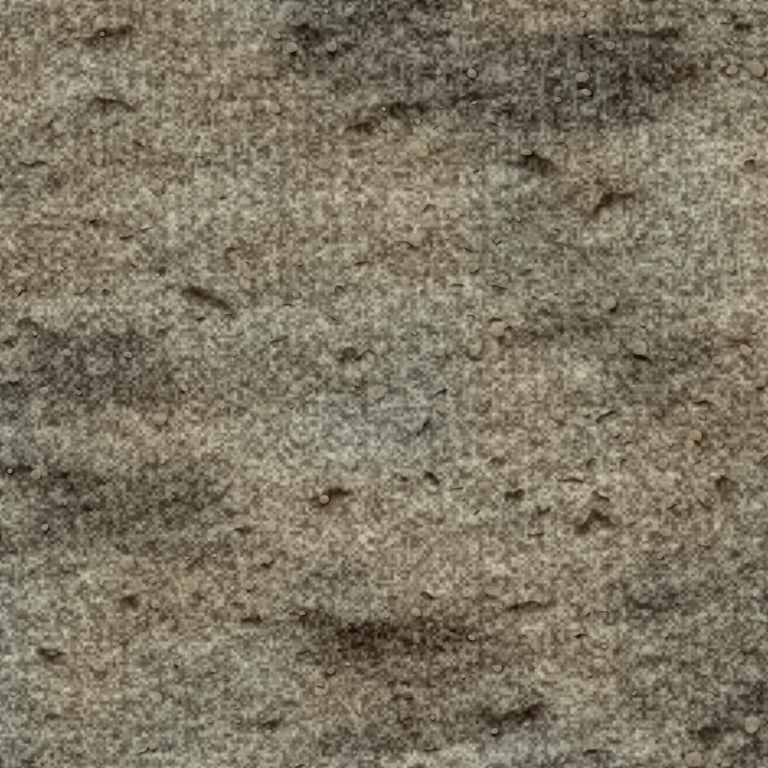
Give the GLSL for this texture, as a three.js fragment shader.

```glsl
// Weathered earthen plaster: sandy grain, ragged pits, pebbles and dark stains.
varying vec2 vUv;

float hash(vec2 p) {
  return fract(sin(dot(p, vec2(127.1, 311.7))) * 43758.5453);
}

vec2 hash2(vec2 p) {
  return vec2(hash(p + 3.7), hash(p + 41.3));
}

float noise(vec2 p) {
  vec2 cell = floor(p);
  vec2 f = fract(p);
  f = f * f * (3.0 - 2.0 * f);
  float low = mix(hash(cell), hash(cell + vec2(1.0, 0.0)), f.x);
  float high = mix(hash(cell + vec2(0.0, 1.0)), hash(cell + 1.0), f.x);
  return mix(low, high, f.y);
}

float fbm(vec2 p) {
  float sum = 0.0;
  float amplitude = 0.5;
  for (int i = 0; i < 5; i++) {
    sum += amplitude * noise(p);
    p = p * 2.03 + 17.3;
    amplitude *= 0.5;
  }
  return sum;
}

vec2 warp(vec2 p, float frequency) {
  return vec2(noise(p * frequency), noise(p * frequency + 57.0)) - 0.5;
}

// Flat hollows, darkest beneath their upper ledge.
float pits(vec2 p, vec2 grid, float density) {
  vec2 q = p * grid;
  float shade = 0.0;
  for (int y = -1; y <= 1; y++) {
    for (int x = -1; x <= 1; x++) {
      vec2 id = floor(q) + vec2(x, y);
      float present = step(hash(id + 9.1), density);
      float size = hash(id + 23.0);
      vec2 offset = q - id - 0.15 - 0.7 * hash2(id);
      offset.y -= (hash(id + 71.0) * 0.9 - 0.3) * offset.x;
      offset /= vec2(0.13 + 0.24 * size * size, 0.09 + 0.12 * size);
      float hollow = 1.0 - smoothstep(0.5, 1.1, length(offset));
      float ledge = mix(0.3, 1.0, smoothstep(-0.6, 0.5, offset.y));
      shade = max(shade, present * hollow * ledge);
    }
  }
  return shade;
}

// x: coverage, y: light from above, z: shadow below.
vec3 pebbles(vec2 p, float grid, float density) {
  vec2 q = p * grid;
  vec3 result = vec3(0.0);
  for (int y = -1; y <= 1; y++) {
    for (int x = -1; x <= 1; x++) {
      vec2 id = floor(q) + vec2(x, y);
      float present = step(hash(id + 5.3), density);
      float size = hash(id + 31.0);
      float radius = 0.09 + 0.22 * size * size * size;
      vec2 offset = (q - id - 0.2 - 0.6 * hash2(id)) / radius;
      float angle = hash(id + 83.0) * 1.6 - 0.8;
      float c = cos(angle);
      float s = sin(angle);
      vec2 turned = mat2(c, -s, s, c) * offset;
      turned.y *= 1.1 + 0.5 * hash(id + 67.0);
      float stone = present * (1.0 - smoothstep(0.75, 1.15, length(turned)));
      float shadow = present * (1.0 - smoothstep(0.7, 1.4, length(offset + vec2(-0.2, 0.5))));
      if (stone > result.x) result.xy = vec2(stone, offset.y);
      result.z = max(result.z, shadow);
    }
  }
  return result;
}

void main() {
  vec2 p = vUv;
  vec2 bent = p + 0.03 * warp(p, 6.0);
  bent.y -= 0.1 * bent.x;
  vec2 ragged = p + 0.022 * warp(p, 26.0) + 0.012 * warp(p, 75.0);

  // Broad relief, streaked sideways and lit from above
  vec2 stretch = vec2(5.0, 12.0);
  float slope = fbm(bent * stretch) - fbm((bent + vec2(-0.002, 0.006)) * stretch);
  float tone = 0.68 + 0.4 * (fbm(bent * vec2(4.0, 7.0) + 31.0) - 0.48) + 2.4 * slope;

  // Damp stains with frayed edges
  float stain = smoothstep(0.54, 0.69, fbm(bent * vec2(3.2, 5.5) + 8.4));
  tone -= stain * (0.14 + 0.3 * noise(bent * vec2(22.0, 70.0)));

  // Sand grain and bright specks
  float grain = 0.65 * (noise(p * 235.0) - 0.5) + 0.45 * (noise(p * 118.0 + 19.0) - 0.5);
  tone += grain + 0.18 * smoothstep(0.76, 0.95, noise(p * 165.0 + 77.0));

  // Hollows in two sizes, gathered in crumbly areas
  float crumbly = smoothstep(0.3, 0.65, noise(p * 5.0 + 12.0));
  float pit = pits(ragged, vec2(8.0, 12.0), 0.42);
  pit = max(pit, 0.85 * pits(ragged + 0.37, vec2(23.0, 33.0), 0.25) * crumbly);
  tone = mix(tone, -0.12 + 0.5 * grain, 0.85 * pit);

  // Embedded stones
  vec3 stones = pebbles(p + 0.003 * warp(p, 90.0), 27.0, 0.32);
  tone -= 0.3 * stones.z * (1.0 - stones.x);
  tone = mix(tone, 0.83 + 0.16 * stones.y + 0.35 * grain, 0.8 * stones.x);

  vec3 soil = vec3(0.23, 0.18, 0.12);
  vec3 sand = vec3(0.66, 0.64, 0.56);
  vec3 color = mix(soil, sand, clamp(tone, -0.25, 1.25));
  color += vec3(0.02, 0.0, -0.015) * (2.0 * noise(p * 9.0 + 4.0) - 1.0 + stones.x);
  color = mix(color, vec3(dot(color, vec3(0.33))), 0.2 * stain);
  gl_FragColor = vec4(color, 1.0);
}
```
